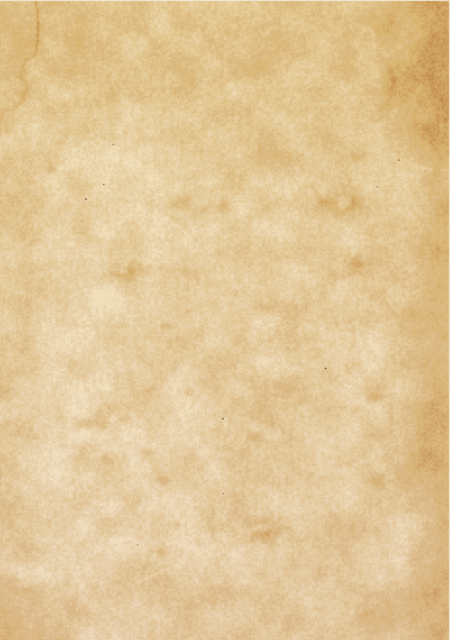
Give the GLSL for this texture, as a Shadertoy shader.

```glsl
const int TONES = 8;
const vec3 PAPER[TONES] = vec3[](
    vec3(0.94, 0.87, 0.74), vec3(0.91, 0.82, 0.67), vec3(0.89, 0.78, 0.59),
    vec3(0.86, 0.73, 0.53), vec3(0.85, 0.71, 0.47), vec3(0.82, 0.65, 0.42),
    vec3(0.78, 0.58, 0.35), vec3(0.66, 0.45, 0.25));
const vec3 SPECK_COLOR = vec3(0.36, 0.23, 0.13);
const vec3 CREASE_COLOR = vec3(0.96, 0.88, 0.72);
const vec3 BORDER_COLOR = vec3(0.95, 0.92, 0.86);

const float BASE_TONE = 1.5;
const float CLOUD_STRENGTH = 1.3;
const float MOTTLE_STRENGTH = 3.4;
const float GRAIN_STRENGTH = 2.1;
const float GRAIN_SCALE = 330.0;
const float FIBRE_STRENGTH = 0.5;
const float BLOTCH_STRENGTH = 3.2;
const float DARK_KNEE = 5.2;
const int BLOTCHES = 30;
const int SPECKS = 9;

float hash(vec2 p) {
    vec3 q = fract(vec3(p.xyx) * 0.1031);
    q += dot(q, q.yzx + 33.33);
    return fract((q.x + q.y) * q.z);
}

vec2 hash2(float n) {
    return vec2(hash(vec2(n, 17.0)), hash(vec2(n, 71.0)));
}

float noise(vec2 p) {
    vec2 i = floor(p), f = fract(p);
    f = f * f * (3.0 - 2.0 * f);
    return mix(mix(hash(i), hash(i + vec2(1, 0)), f.x),
               mix(hash(i + vec2(0, 1)), hash(i + vec2(1, 1)), f.x), f.y);
}

float fbm(vec2 p) {
    float sum = 0.0, amp = 0.52;
    for (int i = 0; i < 5; i++) {
        sum += amp * noise(p);
        p = mat2(0.8, 0.6, -0.6, 0.8) * p * 2.03 + 11.7;
        amp *= 0.5;
    }
    return sum;
}

float segment(vec2 p, vec2 a, vec2 b) {
    vec2 d = b - a;
    return length(p - a - d * clamp(dot(p - a, d) / dot(d, d), 0.0, 1.0));
}

vec3 paperTone(float tone) {
    float t = clamp(tone, 0.0, float(TONES) - 1.001);
    int i = int(t);
    return mix(PAPER[i], PAPER[i + 1], fract(t));
}

// Darkening towards the borders, with ragged limits
float edgeAge(vec2 uv, vec2 p) {
    vec2 q = uv + 0.14 * (vec2(fbm(p * 11.0 + 3.0), fbm(p * 11.0 + 40.0)) - 0.5);
    float age = 0.4 * smoothstep(0.3, 0.75, q.x);
    age += 2.2 * smoothstep(0.89, 0.985, q.x);
    age += 1.1 * smoothstep(0.82, 0.88, q.x) * smoothstep(0.7, 0.85, q.y);
    age += 0.8 * smoothstep(0.72, 1.02, q.y);
    age += 0.7 * (1.0 - smoothstep(0.0, 0.15, q.x));
    age += 0.7 * (1.0 - smoothstep(0.0, 0.14, q.y));
    age += 1.6 * (1.0 - smoothstep(0.05, 0.18, length(q * vec2(0.7, 1.3))));
    vec2 glow = (uv - vec2(0.24, 0.42)) * vec2(4.7, 2.4);
    return age - 0.7 * exp(-dot(glow, glow));
}

// Dried water limit: thin dark rim with a faint fill on its outer side
float tideMark(float d, float width) {
    return 3.2 * exp(-abs(d) / width) + 0.3 * smoothstep(0.0, 0.01, d);
}

float tideAge(vec2 uv, vec2 p) {
    float wobble = 0.1 * (fbm(p * 28.0 + 8.0) - 0.5);
    float left = 0.1 * smoothstep(0.79, 0.97, uv.y) - uv.x + wobble;
    float right = uv.x - 0.83 - 0.35 * (0.97 - uv.y) + wobble;
    float patchy = smoothstep(0.2, 0.6, noise(p * 30.0 + 5.0));
    return tideMark(left, 0.006) * smoothstep(0.8, 0.86, uv.y) * mix(0.5, 1.0, patchy)
         + 0.5 * tideMark(right, 0.01) * smoothstep(0.78, 0.9, uv.y) * patchy;
}

// Soft foxing, wider than high and broken up by noise
float blotchAge(vec2 p, float aspect) {
    float age = 0.0, ragged = smoothstep(0.3, 0.62, fbm(p * 45.0));
    for (int i = 0; i < BLOTCHES; i++) {
        float n = float(i);
        vec2 c = mix(vec2(0.1, 0.12), vec2(0.85, 0.76), hash2(n + 2.0));
        vec2 r = vec2(1.4, 0.9) * mix(0.007, 0.025, pow(hash(vec2(n, 5.0)), 2.0));
        vec2 d = (p - c * vec2(aspect, 1.0)) / r;
        age += mix(0.35, 1.0, hash(vec2(n, 9.0))) * exp(-dot(d, d));
    }
    return min(age, 1.1) * ragged;
}

float speckMask(vec2 p, float aspect, float px) {
    float mask = 0.0;
    for (int i = 0; i < SPECKS; i++) {
        float n = float(i) + 50.0;
        float r = mix(0.0006, 0.0014, hash(vec2(n, 3.0)));
        float d = length((p - hash2(n) * vec2(aspect, 1.0)) * vec2(1.0, 1.2));
        mask = max(mask, 1.0 - smoothstep(r - px, r + px, d));
    }
    return mask;
}

float creaseMask(vec2 uv, vec2 p) {
    vec2 q = uv + vec2(0.0, 0.004 * (noise(p * 25.0) - 0.5));
    float d = segment(q, vec2(0.29, 0.085), vec2(0.6, 0.185));
    d = min(d, segment(q, vec2(0.66, 0.58), vec2(0.88, 0.582)));
    d = min(d, segment(q, vec2(0.92, 0.738), vec2(1.0, 0.735)));
    return exp(-d / 0.0016) * smoothstep(0.1, 0.6, noise(p * 60.0));
}

void mainImage(out vec4 fragColor, in vec2 fragCoord) {
    vec2 uv = fragCoord / iResolution.xy, p = fragCoord / iResolution.y;
    float aspect = iResolution.x / iResolution.y, px = 1.0 / iResolution.y;

    // Large to small variation of age, compressed in the darkest parts
    float tone = BASE_TONE + edgeAge(uv, p) + tideAge(uv, p);
    tone += CLOUD_STRENGTH * (fbm(p * vec2(7.0, 9.0) + 21.0) - 0.5);
    tone += MOTTLE_STRENGTH * (fbm(p * vec2(24.0, 28.0) + 60.0) - 0.5);
    tone += BLOTCH_STRENGTH * blotchAge(p, aspect);
    tone = min(tone, mix(DARK_KNEE, tone, 0.4));

    // Paper grain and upright fibres
    float grain = 0.65 * noise(p * GRAIN_SCALE) + 0.35 * noise(p * GRAIN_SCALE * 0.5 + 9.0);
    tone += GRAIN_STRENGTH * (grain - 0.5);
    tone += FIBRE_STRENGTH * (noise(p * vec2(190.0, 45.0)) - 0.5);

    // Yellower at the top, pinker at the bottom
    vec3 color = paperTone(tone);
    color.b += 0.05 * (0.4 - uv.y);

    color = mix(color, CREASE_COLOR, 0.5 * creaseMask(uv, p));
    color = mix(color, SPECK_COLOR, 0.8 * speckMask(p, aspect, px));
    float border = min(aspect - p.x, 1.0 - p.y);
    color = mix(BORDER_COLOR, color, smoothstep(0.0, 0.003, border));
    fragColor = vec4(color, 1.0);
}
```
